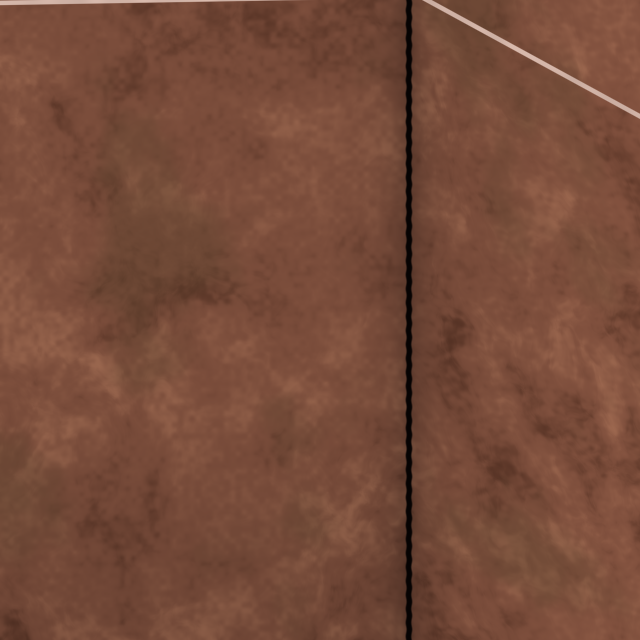
This texture is drawn by a WebGL 2 fragment shader. Its source:

```glsl
#version 300 es
precision highp float;

uniform vec2 u_resolution;
out vec4 fragColor;

// Palette
const vec3 UMBER = vec3(0.34, 0.20, 0.145);
const vec3 CLAY = vec3(0.48, 0.30, 0.23);
const vec3 TAN = vec3(0.60, 0.40, 0.305);
const vec3 OLIVE = vec3(0.37, 0.26, 0.18);
const vec3 GROUT = vec3(0.84, 0.72, 0.67);
const vec3 GAP = vec3(0.025, 0.012, 0.01);

// Layout, in canvas units
const float CORNER_X = 0.639;
const float GAP_HALF_WIDTH = 0.0043;
const float GAP_RIPPLE = 0.0007;
const float RIPPLE_COUNT = 46.0;
const float GROUT_HALF_WIDTH = 0.0036;
const vec2 SIDE_GROUT_START = vec2(0.667, 1.0);
const float SIDE_SLOPE = -0.546;
const float FRONT_GROUT_Y = 0.9955;
const float FRONT_SLOPE = 0.017;

// Surface
const float CLOUD_SCALE = 5.0;
const float MOTTLE_SCALE = 17.0;
const float GRAIN_SCALE = 110.0;
const float CLOUD_GAIN = 0.75;
const float MOTTLE_GAIN = 0.75;
const float GRAIN_GAIN = 0.20;
const float CORNER_SHADE = 0.28;
const float CORNER_FALLOFF = 32.0;

float hash(vec2 p) {
    vec3 q = fract(vec3(p.xyx) * 0.1031);
    q += dot(q, q.yzx + 33.33);
    return fract((q.x + q.y) * q.z);
}

float noise(vec2 p) {
    vec2 cell = floor(p);
    vec2 f = fract(p);
    f = f * f * (3.0 - 2.0 * f);
    float low = mix(hash(cell), hash(cell + vec2(1, 0)), f.x);
    float high = mix(hash(cell + vec2(0, 1)), hash(cell + vec2(1, 1)), f.x);
    return mix(low, high, f.y);
}

float fbm(vec2 p) {
    float sum = 0.0;
    float weight = 0.5;
    for (int i = 0; i < 5; i++) {
        sum += weight * noise(p);
        p = mat2(1.6, 1.2, -1.2, 1.6) * p + 7.3;
        weight *= 0.55;
    }
    return sum / 1.055;
}

// Antialiased band around a signed distance
float band(float d, float halfWidth, float pixel) {
    return 1.0 - smoothstep(halfWidth - pixel, halfWidth + pixel, abs(d));
}

// Distance to a line of given slope through a point
float lineDistance(vec2 p, vec2 origin, float slope) {
    return (p.y - origin.y - slope * (p.x - origin.x)) / sqrt(1.0 + slope * slope);
}

vec3 stone(vec2 p, vec2 grainPoint) {
    vec2 warp = vec2(fbm(p * 6.0 + 3.0), fbm(p * 6.0 + 19.0)) - 0.5;
    float cloud = fbm(p * CLOUD_SCALE + warp) - 0.5;
    float mottle = fbm(p * MOTTLE_SCALE + 2.5 * warp + 41.0) - 0.5;
    float grain = noise(grainPoint * GRAIN_SCALE) - 0.5;
    float patchiness = smoothstep(0.35, 0.65, fbm(p * 3.5 + 60.0));
    float tone = 0.5 + CLOUD_GAIN * cloud + GRAIN_GAIN * grain
               + MOTTLE_GAIN * mix(0.6, 1.4, patchiness) * mottle;
    vec3 color = mix(UMBER, CLAY, smoothstep(0.0, 0.5, tone));
    color = mix(color, TAN, smoothstep(0.45, 1.0, tone));
    float stain = smoothstep(0.52, 0.75, fbm(p * 4.0 + 90.0));
    return mix(color, OLIVE, 0.45 * stain);
}

void main() {
    vec2 uv = gl_FragCoord.xy / u_resolution;
    float pixel = 0.75 / min(u_resolution.x, u_resolution.y);
    float side = step(CORNER_X, uv.x);
    float fromCorner = uv.x - CORNER_X;

    // Side panel recedes, so its surface is sheared and its grain is slanted
    vec2 sheared = vec2(fromCorner * 1.3, uv.y - SIDE_SLOPE * fromCorner) + 5.0;
    vec2 slanted = mat2(0.8, -0.35, 0.6, 0.9) * uv;
    vec2 surface = mix(uv * vec2(1.1, 1.0), sheared, side);
    vec3 color = stone(surface, mix(uv, slanted, side));

    // Soft light: darker at the corner and low on the front panel
    color *= 1.0 - CORNER_SHADE * exp(-abs(fromCorner) * CORNER_FALLOFF);
    color *= 1.0 - 0.10 * (1.0 - side) * smoothstep(0.45, 0.0, uv.y);
    color *= 1.0 + 0.06 * side * smoothstep(0.1, 0.36, fromCorner);

    // Pale joints along the tops of the panels
    float sideJoint = lineDistance(uv, SIDE_GROUT_START, SIDE_SLOPE);
    float frontJoint = lineDistance(uv, vec2(0.0, FRONT_GROUT_Y), FRONT_SLOPE);
    float joint = mix(band(frontJoint, GROUT_HALF_WIDTH, pixel),
                      band(sideJoint, GROUT_HALF_WIDTH, pixel), side);
    color = mix(color, GROUT * (0.94 + 0.08 * noise(uv * 40.0)), joint);

    // Dark corner gap with a faint ripple
    float ripple = GAP_RIPPLE * sin(6.2832 * RIPPLE_COUNT * uv.y);
    color = mix(color, GAP, band(fromCorner + ripple, GAP_HALF_WIDTH, 1.5 * pixel));

    fragColor = vec4(color, 1.0);
}
```
